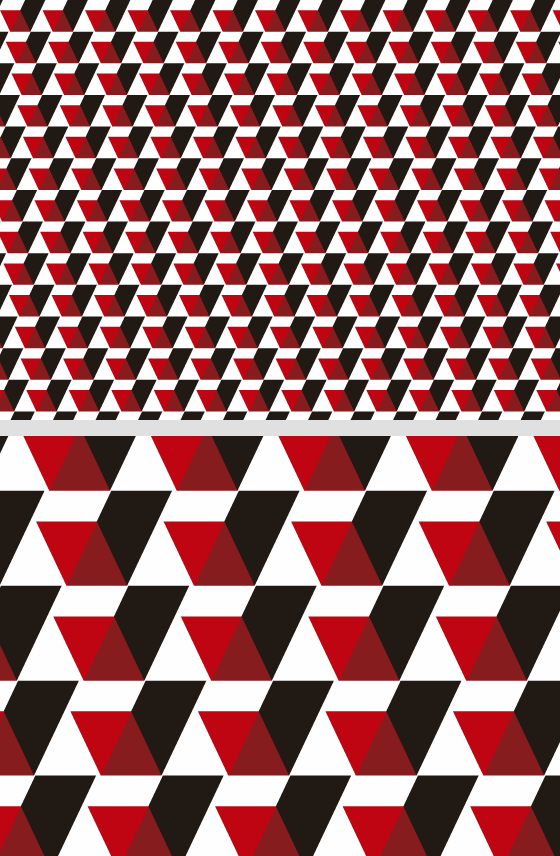
Top, the full canvas; bottom, a detail of the centre.
Write a WebGL 1 fragment shader that draws this pattern.

```glsl
precision highp float;
// Rows of red, two-tone trapezoids, each with a slanted black shadow on white.
// Every row is stepped to the right of the one above; a skew turns the slanted
// sides vertical so one mod() makes the cell. Edges are smoothed by supersampling.

uniform vec2 u_resolution;

const float SLOPE = 0.473;     // sideways run of every slanted side per row height
const float PERIOD = 1.343;    // horizontal repeat, in row heights
const float WIDTH = 0.64;      // length of the trapezoid's top edge
const float TOP = 0.323;       // depth of the white band above the trapezoid

// p is measured in row heights, with y running down from the top edge.
vec3 pattern(vec2 p) {
    float row = floor(p.y);
    float y = p.y - row;

    // Skewed cell coordinate: the fold lies on the shadow's right side.
    float fold = WIDTH + SLOPE * TOP;
    float cellStart = fold + WIDTH - PERIOD;
    float skewed = p.x - row * 0.181 + SLOPE * y;
    skewed = cellStart + mod(skewed - cellStart, PERIOD);

    // Distance across the trapezoid from its left side.
    float across = skewed - SLOPE * y - SLOPE * (y - TOP);
    bool inside = y > TOP && across > 0.0 && across < WIDTH;

    if (skewed > fold) {
        return inside ? vec3(0.53, 0.11, 0.12) : vec3(0.13, 0.10, 0.08);
    }
    return inside ? vec3(0.75, 0.02, 0.07) : vec3(0.995);
}

void main() {
    vec3 color = vec3(0.0);

    // Average a 4 x 4 grid of samples within the pixel.
    for (int j = 0; j < 4; j++) {
        for (int i = 0; i < 4; i++) {
            vec2 offset = (vec2(float(i), float(j)) + 0.5) / 4.0 - 0.5;
            vec2 p = (gl_FragCoord.xy + offset) / u_resolution.y;
            p.y = 1.0 - p.y;
            color += pattern(p * 13.27);
        }
    }
    gl_FragColor = vec4(color / 16.0, 1.0);
}
```
